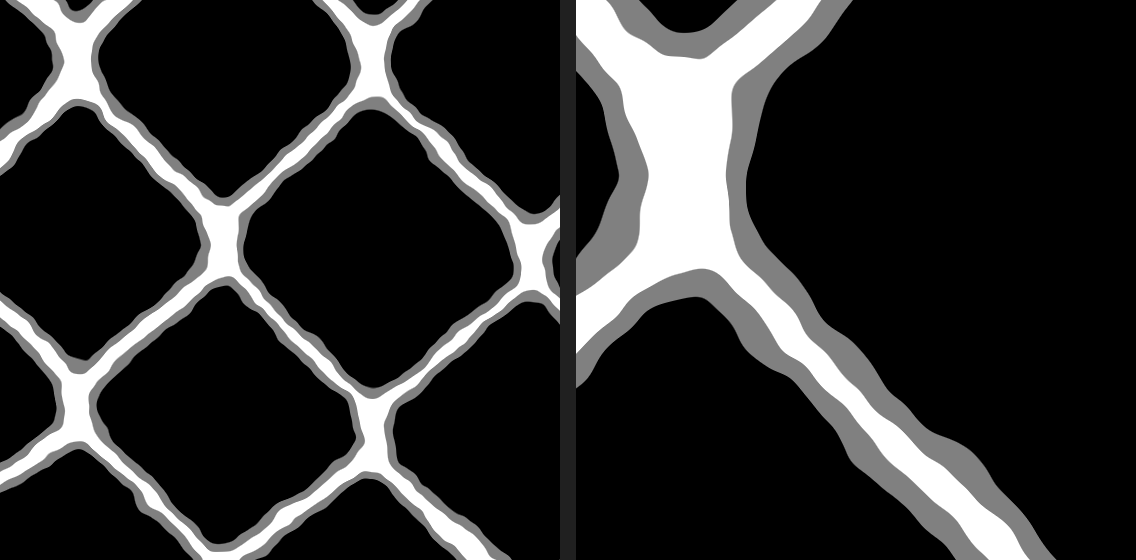
Left, the full canvas; right, a detail of the centre.
Write a WebGL 1 fragment shader that draws this pattern.

```glsl
precision highp float;
// Ragged diamond netting: white strands with grey outlines on black.

uniform vec2 u_resolution;

const float KNOT_HALF_LENGTH = 0.034;
const float KNOT_RADIUS = 0.0215;
const float STRAND_RADIUS = 0.0105;
const float OUTLINE_WIDTH = 0.0138;
const float FILLET = 0.026;

float hash(vec2 p) {
  return fract(sin(dot(p, vec2(127.1, 311.7))) * 43758.5453);
}

float valueNoise(vec2 p) {
  vec2 cell = floor(p);
  vec2 f = fract(p);
  f = f * f * (3.0 - 2.0 * f);
  float low = mix(hash(cell), hash(cell + vec2(1.0, 0.0)), f.x);
  float high = mix(hash(cell + vec2(0.0, 1.0)), hash(cell + vec2(1.0, 1.0)), f.x);
  return mix(low, high, f.y);
}

// Noise centred on zero, with a finer octave.
float roughness(vec2 p) {
  return valueNoise(p) + 0.4 * valueNoise(p * 2.3 + 17.0) - 0.7;
}

float segmentDistance(vec2 p, vec2 a, vec2 b) {
  vec2 ab = b - a;
  float t = clamp(dot(p - a, ab) / dot(ab, ab), 0.0, 1.0);
  return length(p - a - ab * t);
}

float smoothMin(float a, float b, float k) {
  float h = max(k - abs(a - b), 0.0) / k;
  return min(a, b) - 0.25 * k * h * h;
}

// Staggered lattice, gently stretched; y runs downwards.
vec2 knotCentre(vec2 id) {
  float x = 0.139 + id.x * (0.251 + 0.0065 * id.x);
  float y = 0.111 + id.y * (0.319 - 0.0065 * id.y + 0.013 * id.x);
  return vec2(x, y);
}

// Strand from the foot of one knot to the head of a knot in the next row.
float strandDistance(vec2 p, vec2 id, float side) {
  vec2 foot = knotCentre(id) + vec2(0.0, KNOT_HALF_LENGTH);
  vec2 head = knotCentre(id + vec2(side, 1.0)) - vec2(0.0, KNOT_HALF_LENGTH);
  float variation = 0.004 * (hash(id * 3.0 + side) - 0.5);
  return segmentDistance(p, foot, head) - STRAND_RADIUS - variation;
}

float knotDistance(vec2 p, vec2 id) {
  vec2 centre = knotCentre(id);
  vec2 reach = vec2(0.0, KNOT_HALF_LENGTH);
  return segmentDistance(p, centre - reach, centre + reach) - KNOT_RADIUS;
}

float netDistance(vec2 p) {
  float d = 1.0;
  for (int row = -1; row <= 3; row++) {
    for (int pair = -1; pair <= 2; pair++) {
      float v = float(row);
      vec2 id = vec2(2.0 * float(pair) + mod(v, 2.0), v);
      d = smoothMin(d, knotDistance(p, id), FILLET);
      d = smoothMin(d, strandDistance(p, id, -1.0), FILLET);
      d = smoothMin(d, strandDistance(p, id, 1.0), FILLET);
    }
  }
  return d;
}

float coverage(float d, float pixel) {
  return clamp(0.5 - d / pixel, 0.0, 1.0);
}

void main() {
  vec2 p = gl_FragCoord.xy / u_resolution;
  p.y = 1.0 - p.y;
  float pixel = 1.0 / min(u_resolution.x, u_resolution.y);

  // Frayed strands: a wandering path and an uneven thickness.
  vec2 wander = vec2(roughness(p * 24.0), roughness(p * 24.0 + 41.0));
  float d = netDistance(p + 0.010 * wander);
  d += 0.008 * roughness(p * 21.0 + 83.0);

  // Swelling towards two opposite corners.
  d -= 0.012 * smoothstep(0.6, 0.95, abs(p.x + p.y - 1.0));

  float outline = coverage(d - OUTLINE_WIDTH, pixel);
  float strand = coverage(d, pixel);
  float tone = mix(0.5 * outline, 1.0, strand);
  gl_FragColor = vec4(vec3(tone), 1.0);
}
```
